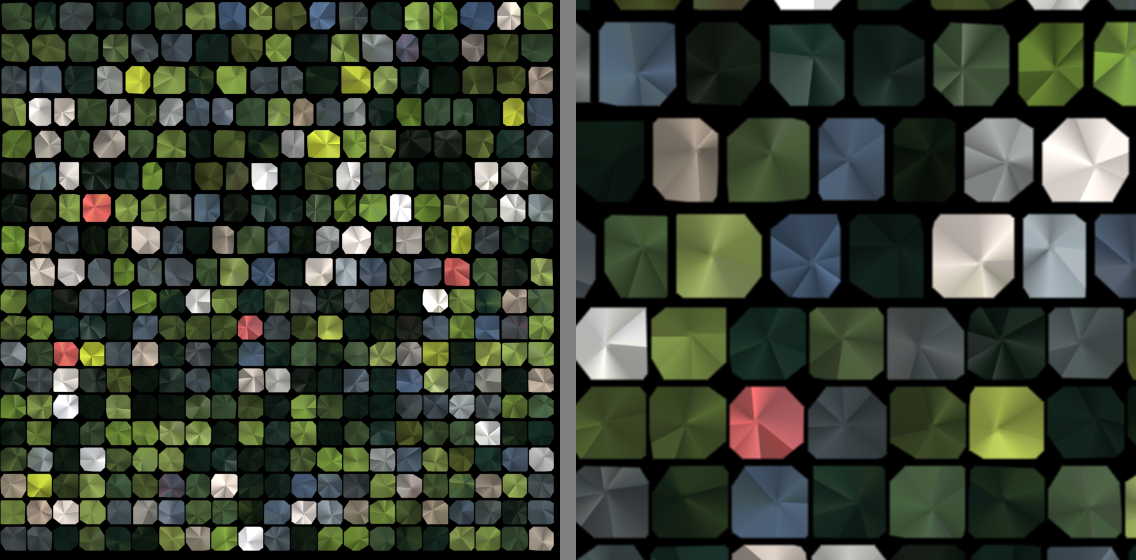
Left: the whole. Right: its middle third, enlarged.
Reproduce this pattern procedurally as a Shadertoy shader.

```glsl
// Rows of irregular cut gems on black: nine loose rows above ten tight rows of 21.
// Each gem is a convex polygon of jittered half planes, shaded by conic facets
// around an off-centre apex, with its colour drawn from a weighted palette.
#define TOP_ROWS 9
#define BASE_ROWS 10
#define BASE_COLUMNS 21
#define SPLIT_Y 0.4857
#define FLOOR_Y 0.0145
#define RIGHT_X 0.99
#define TOP_GAP vec2(0.0045, 0.0065)
#define BASE_GAP vec2(0.0012, 0.0034)
#define EDGE_SOFTNESS 0.0016
#define FACETS 8.0
#define FACET_CONTRAST 0.30
#define SEED 17

const float TAU = 6.2831853;
const int TOP_COLUMNS[TOP_ROWS] = int[](18, 17, 18, 21, 18, 20, 20, 21, 20);

// Integer hash giving three values in 0..1
vec3 hash3(int x, int y, int z) {
    uvec3 v = uvec3(ivec3(x, y, z) + SEED) * 1664525u + 1013904223u;
    v.x += v.y * v.z; v.y += v.z * v.x; v.z += v.x * v.y;
    v ^= v >> 16u;
    v.x += v.y * v.z; v.y += v.z * v.x; v.z += v.x * v.y;
    return vec3(v >> 8u) / 16777216.0;
}

// Left boundary of a column, in column units
float columnEdge(int column, int row, int columns, float wobble) {
    if (column <= 0 || column >= columns) return float(column);
    return float(column) + wobble * (hash3(column, row, 90).x - 0.5);
}

// Convex outline: alternating side and corner cuts inside a box
float gemDistance(vec2 p, vec2 halfSize, ivec2 id) {
    vec2 box = abs(p) - halfSize;
    float d = max(box.x, box.y);
    for (int k = 0; k < 8; k++) {
        vec3 h = hash3(id.x, id.y, k);
        float a = (float(k) + 0.65 * (h.x - 0.5)) * TAU / 8.0;
        vec2 dir = vec2(cos(a), sin(a));
        float cut = (k & 1) == 0 ? mix(0.91, 1.03, h.y) : mix(0.70, 0.98, h.y);
        d = max(d, dot(p, dir) - cut * dot(abs(dir), halfSize));
    }
    return d;
}

// Facet brightness and tint, with some joints crisp and others blended
vec2 facetEnd(int k, ivec2 id) {
    return hash3(id.x, id.y, 20 + (k + int(FACETS)) % int(FACETS)).xy;
}

vec2 facetShade(vec2 p, ivec2 id) {
    float turn = fract(atan(p.y, p.x) / TAU + hash3(id.x, id.y, 40).x) * FACETS;
    int k = int(turn) % int(FACETS);
    float f = fract(turn);
    vec3 h = hash3(id.x, id.y, 50 + k);
    vec2 before = facetEnd(k - 1, id);
    vec2 start = mix(before, h.xy, step(0.45, h.z));
    vec2 shade = mix(start, facetEnd(k, id), f);
    float joint = EDGE_SOFTNESS * FACETS / (TAU * max(length(p), 0.0005));
    shade = mix(before, shade, smoothstep(0.0, min(joint, 1.0), f));
    return mix(vec2(0.5), shade, smoothstep(0.0, 0.004, length(p)));
}

// Weighted stone colours
vec3 gemColor(float pick, float t) {
    if (pick < 0.23) return mix(vec3(0.03, 0.06, 0.03), vec3(0.07, 0.15, 0.13), t);
    if (pick < 0.43) return mix(vec3(0.27, 0.30, 0.13), vec3(0.20, 0.29, 0.20), t);
    if (pick < 0.63) {
        vec3 leaf = mix(vec3(0.37, 0.49, 0.17), vec3(0.50, 0.55, 0.31), t);
        return mix(leaf, vec3(0.69, 0.73, 0.20), smoothstep(0.82, 0.95, t));
    }
    if (pick < 0.78) return mix(vec3(0.25, 0.28, 0.29), vec3(0.26, 0.35, 0.48), t * t);
    if (pick < 0.90) return mix(vec3(0.65, 0.57, 0.49), vec3(0.48, 0.53, 0.56), t);
    if (pick < 0.985) return mix(vec3(0.80, 0.74, 0.69), vec3(0.92, 0.93, 0.95), t);
    return mix(vec3(0.76, 0.34, 0.33), vec3(0.36, 0.20, 0.16), step(0.5, t));
}

void mainImage(out vec4 fragColor, in vec2 fragCoord) {
    vec2 uv = fragCoord / iResolution.xy;
    fragColor = vec4(0.0, 0.0, 0.0, 1.0);
    if (uv.x >= RIGHT_X || uv.y <= FLOOR_Y) return;

    // Row band, counted downward
    bool top = uv.y > SPLIT_Y;
    float bandTop = top ? 1.0 : SPLIT_Y;
    float pitchY = top ? (1.0 - SPLIT_Y) / float(TOP_ROWS) : (SPLIT_Y - FLOOR_Y) / float(BASE_ROWS);
    int bandRow = int((bandTop - uv.y) / pitchY);
    int row = top ? bandRow : bandRow + TOP_ROWS;
    int columns = top ? TOP_COLUMNS[min(bandRow, TOP_ROWS - 1)] : BASE_COLUMNS;

    // Column with uneven widths
    float wobble = top ? 0.24 : 0.05;
    float x = uv.x / RIGHT_X * float(columns);
    int column = int(x);
    if (x < columnEdge(column, row, columns, wobble)) column--;
    else if (x >= columnEdge(column + 1, row, columns, wobble)) column++;
    float left = columnEdge(column, row, columns, wobble);
    float right = columnEdge(column + 1, row, columns, wobble);
    float unit = RIGHT_X / float(columns);

    // Gem outline and facets
    ivec2 id = ivec2(column, row);
    vec2 center = vec2(0.5 * (left + right) * unit, bandTop - (float(bandRow) + 0.5) * pitchY);
    vec2 halfSize = 0.5 * (vec2((right - left) * unit, pitchY) - (top ? TOP_GAP : BASE_GAP));
    vec2 p = uv - center;
    float soft = max(EDGE_SOFTNESS, 1.0 / iResolution.y);
    float mask = 1.0 - smoothstep(-soft, 0.5 * soft, gemDistance(p, halfSize, id));
    vec3 h = hash3(id.x, id.y, 70), h2 = hash3(id.x, id.y, 71);
    vec2 shade = facetShade(p - (h2.xy - 0.5) * halfSize * 0.6, id);

    vec3 color = mix(gemColor(h.x, h.y), gemColor(h2.z, h.z), 0.26 * shade.y * shade.y);
    color *= mix(0.88, 1.12, h.z) * (1.0 + FACET_CONTRAST * (2.0 * shade.x - 1.0));
    fragColor.rgb = clamp(color, 0.0, 1.0) * mask;
}
```
